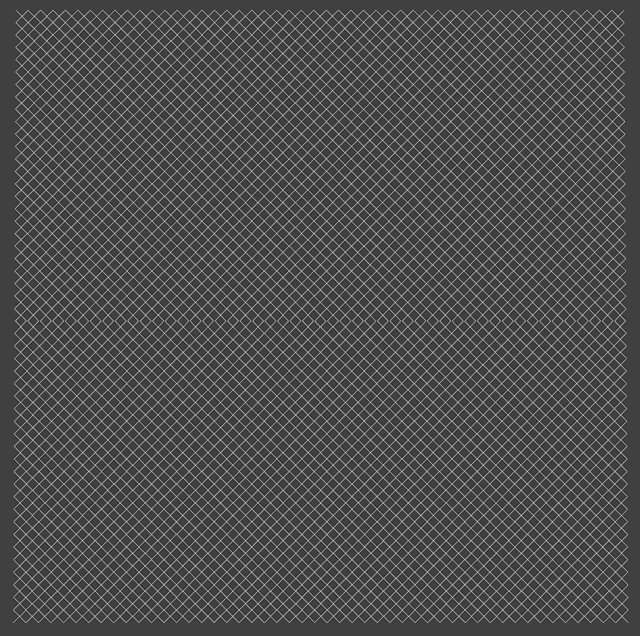
Reproduce this pattern procedurally as a WebGL 1 fragment shader.

```glsl
precision highp float;
// Fine pale diamond lattice, 49 by 49 cells, on a charcoal ground with a plain margin.
uniform vec2 u_resolution;

float hash(vec2 p) {
  p = fract(p * vec2(0.1031, 0.1147));
  p += dot(p, p.yx + 33.33);
  return fract((p.x + p.y) * p.x * 91.7);
}

// Lattice coordinates: the sheet widens slightly towards the bottom.
vec2 latticeCoords(vec2 p) {
  float up = (p.y - 0.0208) / 0.9571;
  float left = mix(0.0208, 0.0247, up);
  float right = mix(0.9818, 0.9753, up);
  float down = 1.0 - up;
  float row = 49.0 * (1.0 - down - 0.0107 * down * up);
  return vec2(49.0 * (p.x - left) / (right - left), row);
}

// One family of diagonals: x is coverage of the line, y is its dark fringe.
vec2 diagonalLines(float across, float along, float seed, float pixel) {
  // Each segment between crossings is a little displaced and worn.
  vec2 segment = vec2(floor(across + 0.5), floor(along)) + seed;
  across += 0.035 * (hash(segment) - 0.5);
  float dist = abs(fract(across + 0.5) - 0.5) * 0.01379;

  // Box-filtered coverage keeps hairlines even at any resolution.
  float halfWidth = 0.00044;
  float covered = min(dist + 0.5 * pixel, halfWidth) - max(dist - 0.5 * pixel, -halfWidth);
  float line = clamp(covered / pixel, 0.0, 1.0) * mix(0.84, 1.0, hash(segment + 71.0));

  float offset = (dist - 0.0023) / 0.0005;
  return vec2(line, exp(-offset * offset));
}

void main() {
  float pixel = 1.0 / u_resolution.x;
  vec2 cell = latticeCoords(gl_FragCoord.xy * pixel);

  // Antialiased outer boundary, cut through the crossings.
  vec2 inside = min(cell, 49.0 - cell) * 0.0195 / pixel;
  float mask = clamp(min(inside.x, inside.y) + 0.5, 0.0, 1.0);

  // A faint seam flattens the crossings along the middle row.
  float seam = cell.y - 24.0;
  cell.y += 0.06 * sign(seam) * exp(-1.5 * abs(seam));

  vec2 rising = diagonalLines(cell.x - cell.y, cell.x + cell.y, 13.0, pixel);
  vec2 falling = diagonalLines(cell.x + cell.y, cell.x - cell.y, 157.0, pixel);
  float line = 1.0 - (1.0 - rising.x) * (1.0 - falling.x);
  float fringe = max(rising.y, falling.y);

  vec3 ground = vec3(0.25, 0.25, 0.252) - 0.05 * fringe * mask;
  vec3 color = mix(ground, vec3(0.89, 0.89, 0.88), line * mask);
  gl_FragColor = vec4(color, 1.0);
}
```
